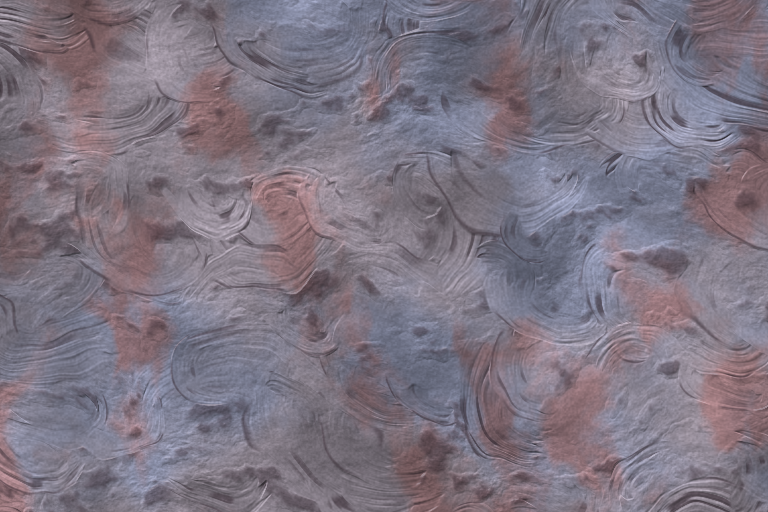
A Shadertoy shader for this texture:

```glsl
// Troweled plaster in blue-grey, mauve and rust: overlapping fan-shaped sweeps,
// each combed with concentric bristle grooves, are layered over a crumbly ground.
// The height difference towards the light shades the relief over cloudy pigment.

#define BLUE    vec3(0.468, 0.485, 0.570)
#define MAUVE   vec3(0.492, 0.462, 0.500)
#define RUST    vec3(0.520, 0.375, 0.380)
#define CREVICE vec3(0.200, 0.155, 0.185)
#define PALE    vec3(0.680, 0.655, 0.690)
#define BRISTLE 135.0
#define FAN_SIZE 0.34
#define RELIEF  0.72
#define CLOUDS  0.72
#define CRUMBLE 0.75
#define LIGHT_STEP vec2(-0.0016, 0.0026)

float hash(vec2 p) {
    vec3 q = fract(vec3(p.xyx) * 0.1031);
    q += dot(q, q.yzx + 33.33);
    return fract((q.x + q.y) * q.z);
}

vec4 hash4(vec2 p) {
    return vec4(hash(p), hash(p + 17.3), hash(p + 41.7), hash(p + 73.1));
}

float noise(vec2 p) {
    vec2 i = floor(p), f = fract(p);
    f = f * f * (3.0 - 2.0 * f);
    return mix(mix(hash(i), hash(i + vec2(1, 0)), f.x),
               mix(hash(i + vec2(0, 1)), hash(i + vec2(1, 1)), f.x), f.y);
}

float fbm(vec2 p) {
    float sum = 0.0, amp = 0.516;
    for (int i = 0; i < 5; i++) {
        sum += amp * noise(p);
        p = mat2(1.6, 1.2, -1.2, 1.6) * p + 7.1;
        amp *= 0.5;
    }
    return sum;
}

// One trowel sweep: x = height, y = groove depth, z = tone, w = coverage
vec4 sweep(vec2 d, float radius, vec4 rnd) {
    // Most sweeps sag to the lower left, the others arch upwards
    float turn = -2.0 + 2.4 * (rnd.x - 0.5) + (rnd.y > 0.68 ? 3.1416 : 0.0);
    float seed = 90.0 * rnd.y;
    d.y *= 1.25;
    d = mat2(cos(turn), -sin(turn), sin(turn), cos(turn)) * d;
    float angle = atan(d.y, d.x);
    float r = length(d) * (1.0 + 0.16 * angle);
    float rim = r / radius;

    // Ragged sector with a crisp outer rim and a soft inner side
    float ragged = noise(vec2(r * 80.0, seed));
    float wobble = noise(d * 18.0 + seed);
    float edge = rim + 0.16 * (wobble - 0.5);
    float cover = 1.0 - smoothstep(0.95, 0.98, edge);
    cover *= smoothstep(0.30, 0.60, rim + 0.4 * (wobble - 0.5));
    cover *= 1.0 - smoothstep(0.0, 0.12, abs(angle) - 0.55 - 0.4 * rnd.z - 0.6 * ragged);

    // Bristle tracks run along the arc
    float track = noise(vec2(r * BRISTLE, angle * 1.8 + seed));
    float hair = noise(vec2(r * BRISTLE * 2.1, angle * 3.5 + seed));
    float press = noise(vec2(r * 24.0, angle * 2.2 + seed + 9.0));
    float firm = mix(0.25, 1.0, rnd.w);
    float groove = smoothstep(0.62, 0.86, track) * smoothstep(0.35, 0.65, press) * firm;
    groove = max(groove, 0.8 * smoothstep(0.91, 0.95, edge) * smoothstep(0.45, 0.7, press));
    float height = 0.5 + firm * (0.8 * (0.5 - track) + 0.4 * (0.5 - hair));
    height += 0.6 * smoothstep(0.6, 1.0, rim) * press;
    float tone = (rnd.z - 0.5) * 0.14 + 0.14 * (rim - 0.8);
    return vec4(height, groove, tone, cover);
}

// Ground plus three layers of sweeps: x = height, y = groove depth, z = tone
vec3 plaster(vec2 p) {
    vec2 raw = p;
    p += 0.06 * (vec2(noise(p * 6.0), noise(p * 6.0 + 31.0)) - 0.5);
    p += 0.012 * (vec2(noise(p * 24.0), noise(p * 24.0 + 13.0)) - 0.5);
    float crumb = fbm(p * vec2(19.0, 27.0));
    vec3 surface = vec3(0.2 + 2.6 * abs(crumb - 0.5) + 0.8 * crumb,
                        0.7 * smoothstep(0.60, 0.74, crumb), 0.0);
    float cell = FAN_SIZE;
    for (int layer = 0; layer < 3; layer++) {
        vec2 home = floor(p / cell);
        for (int k = 0; k < 9; k++) {
            vec2 id = home + vec2(k % 3 - 1, k / 3 - 1);
            vec4 rnd = hash4(id + 57.0 * float(layer + 1));
            vec4 form = hash4(id + 131.0 * float(layer + 1));
            vec2 d = p - (id + 0.2 + 0.6 * rnd.xy) * cell;
            float radius = cell * mix(0.5, 0.85, rnd.z);
            if (rnd.w < 0.28 || length(d) > radius * 1.4) continue;
            vec4 s = sweep(d, radius, form);
            surface = mix(surface, s.xyz, s.w);
        }
        cell *= 0.70;
    }
    // Rough flecks remain in patches on top of the sweeps
    float rough = smoothstep(0.40, 0.62, noise(raw * 8.0 + 5.0));
    surface.x += CRUMBLE * (0.35 + rough) * (fbm(p * vec2(38.0, 52.0) + 3.0) - 0.5);
    return surface;
}

void mainImage(out vec4 fragColor, in vec2 fragCoord) {
    vec2 p = fragCoord / iResolution.y;
    vec3 surface = plaster(p);
    float slope = surface.x - plaster(p + LIGHT_STEP).x;

    // Cloudy pigment: cool towards the upper right, rust in broken stains
    vec2 drift = p + 0.16 * (vec2(fbm(p * 6.0 + 3.0), fbm(p * 6.0 + 19.0)) - 0.5);
    float cool = fbm(drift * 3.5 + 11.0) + 0.20 * (p.x - 0.75) + 0.14 * (p.y - 0.5);
    vec3 color = mix(MAUVE, BLUE, smoothstep(0.36, 0.66, cool));
    float stain = fbm(drift * vec2(7.0, 5.0) + 43.0) + 0.05 * (surface.x - 0.5);
    color = mix(color, RUST, 0.75 * smoothstep(0.50, 0.74, stain));
    color *= 1.0 + CLOUDS * (fbm(drift * 6.5 + 67.0) - 0.5) + surface.z;

    // Relief: dark crevices, lit ridges and a fine mineral grain
    color = mix(color, CREVICE, 0.62 * surface.y);
    float lit = clamp(slope, -0.6, 0.6);
    color *= 1.03 + RELIEF * lit;
    color = mix(color, PALE, 0.45 * smoothstep(0.16, 0.5, slope));
    color *= 1.0 + 0.12 * (noise(p * 260.0) - 0.5);
    fragColor = vec4(clamp(color, 0.0, 1.0), 1.0);
}
```
